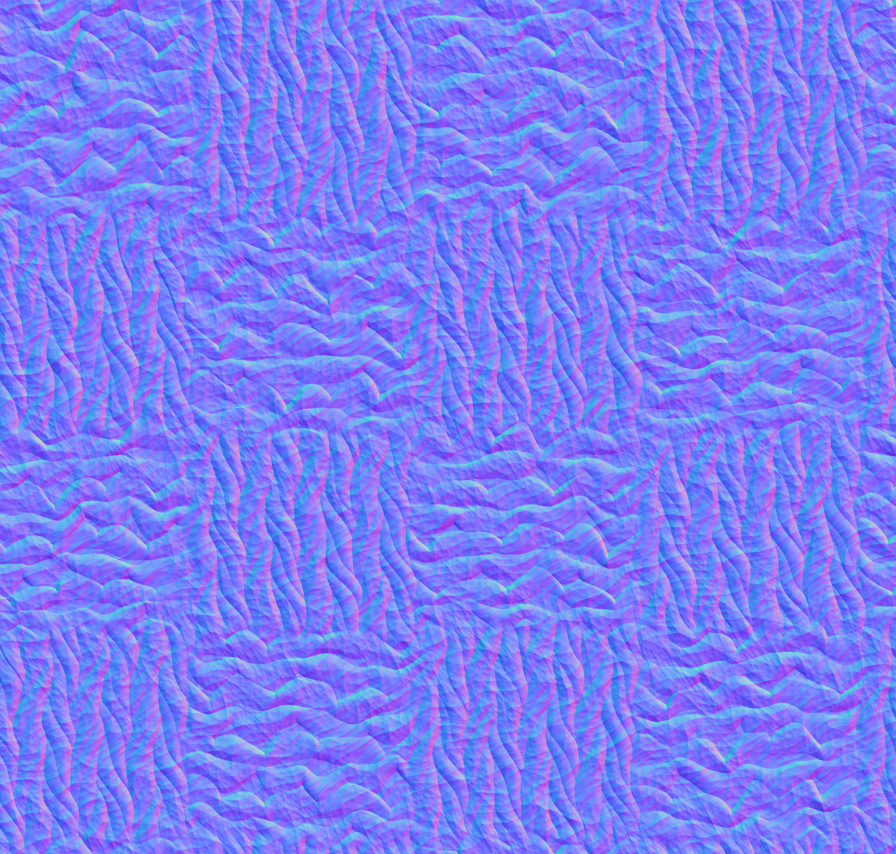
Reproduce this texture map procedurally as a Shadertoy shader.

```glsl
#define BLOCKS 4.0          // knit and purl blocks across and down
#define STITCHES 4.0        // stitch columns per block
#define KNIT_ROWS 5.5       // leg rows per knit block
#define PURL_ROWS 8.0       // loop rows per purl block
#define LEG_SLOPE 3.2       // steepness of the knit legs
#define ARC_BEND 0.50       // bend of the purl loops, in rows
#define WOBBLE 0.020        // hand-made unevenness, in blocks
#define FIBRE 0.34          // height of the long creases
#define GRAIN 0.13          // height of the fine fuzz
#define RELIEF 0.0056       // overall depth
#define SAMPLE_STEP 0.0008  // slope sampling distance
#define TINT vec3(-0.016, -0.005, -0.005)

const float PI = 3.14159265;

float hash(vec2 p) {
    vec3 q = fract(p.xyx * 0.1031);
    q += dot(q, q.yzx + 33.33);
    return fract((q.x + q.y) * q.z);
}

// Distance to the nearest scattered point
float cellular(vec2 p) {
    vec2 cell = floor(p), f = fract(p);
    float nearest = 2.0;
    for (int y = -1; y <= 1; y++)
    for (int x = -1; x <= 1; x++) {
        vec2 o = vec2(x, y), id = cell + o + 300.0;
        vec2 d = o + vec2(hash(id), hash(id + 157.0)) - f;
        nearest = min(nearest, dot(d, d));
    }
    return sqrt(nearest);
}

// Crossing layers of stretched, bent cells make wrinkles and stray fibres
float fibres(vec2 p) {
    p += 0.010 * sin(p.yx * vec2(27.0, 23.0)) + 0.003 * sin(p.yx * 83.0 + p * 41.0);
    float sum = 0.0;
    for (int i = 0; i < 3; i++) {
        float angle = 0.4 + 1.15 * float(i);
        float c = cos(angle), s = sin(angle);
        vec2 q = mat2(c, s, -s, c) * p;
        float crease = cellular(q * vec2(24.0, 62.0 + 20.0 * float(i)) + 31.0 * float(i));
        sum += crease * crease;
    }
    return FIBRE * sum + GRAIN * cellular(p * vec2(150.0, 135.0));
}

// Interlocking slanted legs; x counts stitches, y counts rows downward
float knit(vec2 g) {
    float top = 0.0;
    for (int i = -1; i <= 1; i++) {
        float side = floor(2.0 * g.x) + float(i);
        float slant = mod(side, 2.0) < 0.5 ? -LEG_SLOPE : LEG_SLOPE;
        float dx = g.x - 0.5 * side - 0.29;
        float s = g.y - slant * dx + 0.5 * hash(vec2(side + 60.0, 7.0));
        float across = dx / (dx > 0.0 ? 0.19 : 0.38);
        for (int k = -1; k <= 1; k++) {
            float row = floor(s) + float(k);
            float jitter = hash(vec2(side, row) + 80.0);
            float along = (s - row - 0.3 - 0.4 * jitter) / (0.62 + 0.3 * jitter);
            top = max(top, (0.62 + 0.4 * jitter) * (1.0 - across * across - along * along));
        }
    }
    return top;
}

// Rows of slender loops, bowed up and down in turn
float purl(vec2 g) {
    float top = 0.0;
    float row = floor(g.y);
    for (int i = -2; i <= 2; i++) {
        float j = row + float(i);
        float phase = 2.0 * PI * hash(vec2(j + 40.0, 3.0));
        float bow = mod(j, 2.0) < 0.5 ? ARC_BEND : -0.7 * ARC_BEND;
        float arch = abs(cos(PI * (g.x + 0.5 * j) + 0.6 * sin(phase + 1.3 * g.x)));
        float centre = j + 0.5 - bow * (arch - 0.6)
                     + 0.24 * sin(g.x * 2.3 + phase) + 0.10 * sin(g.x * 7.1 - phase);
        float radius = 0.36 + 0.30 * arch;
        float d = g.y - centre;
        d /= radius * (d < 0.0 ? 0.7 : 1.15);
        float loopHeight = 0.62 + 0.22 * sin(g.x * 3.7 + phase * 2.0);
        top = max(top, loopHeight * (1.0 - d * d));
    }
    return top;
}

float fabricHeight(vec2 p, float aspect) {
    vec2 uv = vec2(p.x / aspect, 1.0 - p.y);

    // Block grid with slightly uneven rows
    vec2 q = uv * BLOCKS - vec2(0.85, 0.98);
    q.y -= 0.05 * cos(2.0 * PI * (uv.y - 0.38));
    q += WOBBLE * (sin(q.yx * vec2(5.3, 4.1) + vec2(0.4, 2.0))
                 + 0.7 * sin(q.yx * vec2(17.7, 14.9) + q * 5.1));

    // Checkerboard of the two stitches
    vec2 checker = sin(PI * q);
    float purlMask = smoothstep(-0.13, 0.13, checker.x * checker.y);
    float h = mix(knit(q * vec2(STITCHES, KNIT_ROWS)),
                  purl(q * vec2(STITCHES, PURL_ROWS)), purlMask);
    return h + fibres(p);
}

void mainImage(out vec4 fragColor, in vec2 fragCoord) {
    float aspect = iResolution.x / iResolution.y;
    vec2 p = fragCoord / iResolution.y;
    vec2 e = vec2(SAMPLE_STEP, 0.0);

    // Slope of the surface, encoded as a tangent-space normal
    vec2 slope = vec2(
        fabricHeight(p + e.xy, aspect) - fabricHeight(p - e.xy, aspect),
        fabricHeight(p + e.yx, aspect) - fabricHeight(p - e.yx, aspect)
    ) / (2.0 * SAMPLE_STEP);
    vec3 normal = normalize(vec3(-RELIEF * slope, 1.0));
    fragColor = vec4(clamp(0.5 + 0.5 * normal + TINT, 0.0, 1.0), 1.0);
}
```
